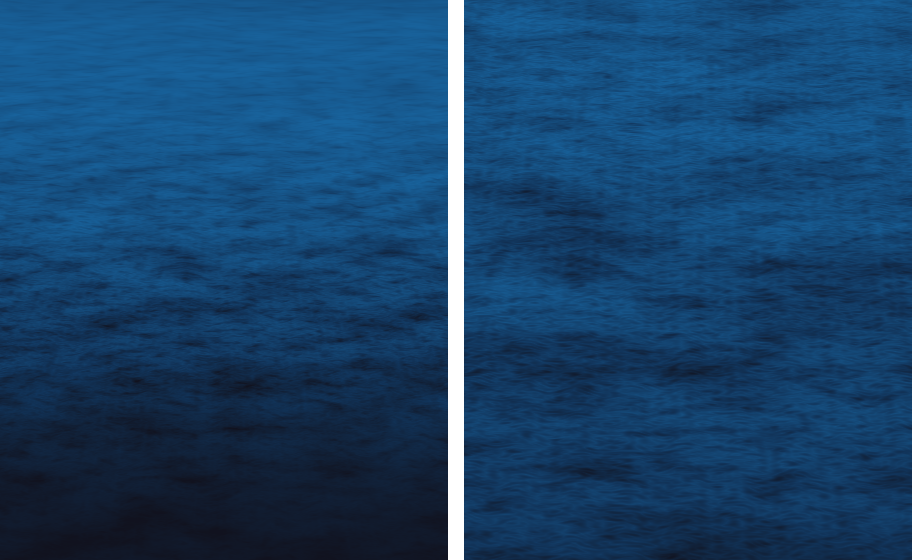
Left: the whole. Right: its middle third, enlarged.
Give the GLSL for this texture, as a Shadertoy shader.

```glsl
#define HORIZON 1.4
#define WAVE_FREQ vec2(4.6, 20.0)
#define OCTAVES 6
#define OCTAVE_STEP 1.9
#define CREST_TILT 0.45
#define CONTRAST 0.66
#define NIGHT_BLUE vec3(0.068, 0.072, 0.120)
#define DEEP_BLUE vec3(0.068, 0.205, 0.355)
#define OPEN_BLUE vec3(0.090, 0.360, 0.575)

// Random unit gradient for a lattice corner
vec2 cornerGradient(vec2 cell) {
    vec3 h = fract(cell.xyx * vec3(0.1031, 0.1030, 0.0973));
    h += dot(h, h.yzx + 33.33);
    float angle = 6.2832 * fract((h.x + h.y) * h.z);
    return vec2(cos(angle), sin(angle));
}

float gradientNoise(vec2 p) {
    vec2 cell = floor(p), f = fract(p);
    vec2 u = f * f * f * (f * (f * 6.0 - 15.0) + 10.0);
    vec2 e = vec2(0.0, 1.0);
    float a = dot(cornerGradient(cell), f);
    float b = dot(cornerGradient(cell + e.yx), f - e.yx);
    float c = dot(cornerGradient(cell + e.xy), f - e.xy);
    float d = dot(cornerGradient(cell + e.yy), f - e.yy);
    return 1.4 * mix(mix(a, b, u.x), mix(c, d, u.x), u.y);
}

// Round swells at low octaves, thin bright crests at high ones
float waves(vec2 water, float cellHeight, float falloff) {
    float sum = 0.0, amplitude = 0.34, tilt = CREST_TILT;
    for (int i = 0; i < OCTAVES; i++) {
        vec2 p = water + vec2(0.0, -tilt * water.x);
        p.y += 0.35 * sin(p.x * 1.7 + float(i));
        float n = gradientNoise(p + 17.3 * float(i));
        float crest = 1.7 * (0.27 - abs(n));
        float sharpness = 0.15 + 0.13 * float(i);
        // Drop octaves finer than a pixel
        float visible = smoothstep(0.7, 2.2, cellHeight * iResolution.y);
        sum += amplitude * visible * mix(n, crest, sharpness);
        water *= OCTAVE_STEP;
        cellHeight /= OCTAVE_STEP;
        amplitude *= falloff;
        tilt *= -0.8;
    }
    return sum;
}

void mainImage(out vec4 fragColor, in vec2 fragCoord) {
    vec2 uv = fragCoord / iResolution.y;
    float x = uv.x - 0.5 * iResolution.x / iResolution.y;

    // Perspective projection onto the water plane
    float drop = HORIZON - uv.y;
    vec2 water = WAVE_FREQ * vec2(x, 1.0) / drop;
    float cellHeight = drop * drop / WAVE_FREQ.y;

    // Wave relief: soft near the viewer, crisp midway, faint far off
    float nearness = smoothstep(0.0, 0.45, uv.y);
    float relief = waves(water, cellHeight, mix(0.74, 0.96, nearness));
    float strength = CONTRAST * mix(0.4, 1.0, nearness)
                   * mix(1.0, 0.36, smoothstep(0.5, 0.95, uv.y));

    // Light fades from the open sea down to the dark foreground
    float tone = smoothstep(-0.08, 0.88, uv.y);
    tone += 0.05 * gradientNoise(water * vec2(0.22, 0.3) + 5.0);
    tone -= 0.08 * smoothstep(0.95, 1.0, uv.y);
    tone = clamp(tone + strength * relief, 0.0, 1.15);

    vec3 color = mix(NIGHT_BLUE, DEEP_BLUE, min(tone * 2.0, 1.0));
    color = mix(color, OPEN_BLUE, max(tone * 2.0 - 1.0, 0.0));
    fragColor = vec4(color, 1.0);
}
```
